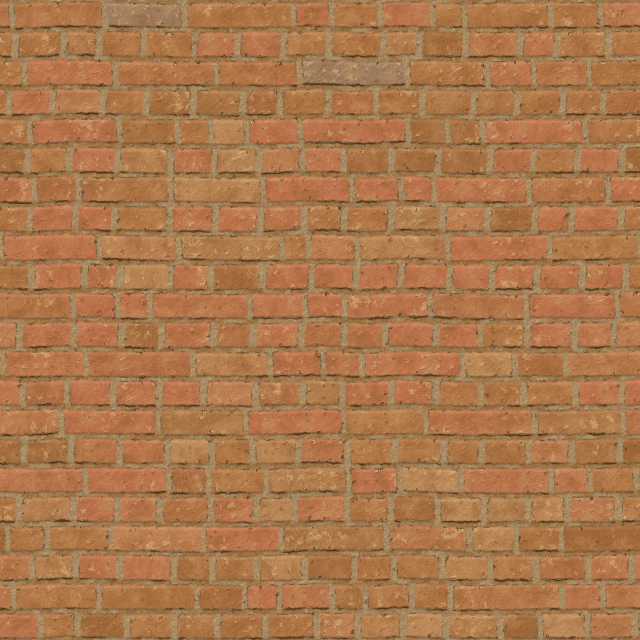
Give the GLSL for this texture, as a three.js fragment shader.

```glsl
// Weathered clay brick wall: 22 courses, long and short bricks in turn, sandy mortar.
varying vec2 vUv;

const float COURSES = 22.0;
const float LONG_COUNT = 7.0;
const float SHORT_COUNT = 14.0;

const vec3 CLAY = vec3(0.69, 0.46, 0.27);
const vec3 TAN = vec3(0.75, 0.56, 0.37);
const vec3 RED = vec3(0.74, 0.45, 0.30);
const vec3 UMBER = vec3(0.60, 0.39, 0.21);
const vec3 GREY = vec3(0.57, 0.49, 0.39);
const vec3 MORTAR = vec3(0.69, 0.57, 0.41);
const vec3 STAIN = vec3(0.63, 0.46, 0.28);
const vec3 LIME = vec3(0.83, 0.69, 0.48);
const vec3 CRACK = vec3(0.27, 0.17, 0.08);

struct Brick {
  vec2 local;    // offset from the brick centre
  vec2 halfSize;
  float seed;
};

float hash(vec2 p) {
  vec3 q = fract(vec3(p.xyx) * 0.1031);
  q += dot(q, q.yzx + 33.33);
  return fract((q.x + q.y) * q.z);
}

// Warped layered sines, roughly -1 to 1
float layered(vec2 p) {
  float sum = 0.0;
  float gain = 0.6;
  for (int i = 0; i < 6; i++) {
    p = mat2(0.8, 0.6, -0.6, 0.8) * p * 1.75 + 0.8 * sin(p.yx) + 1.7;
    sum += gain * sin(p.x) * sin(p.y);
    gain *= 0.68;
  }
  return sum;
}

// Distance to the nearest scattered point
float cellular(vec2 p) {
  vec2 cell = floor(p);
  float nearest = 2.0;
  for (int y = -1; y <= 1; y++) {
    for (int x = -1; x <= 1; x++) {
      vec2 c = cell + vec2(float(x), float(y));
      vec2 point = c + vec2(hash(c), hash(c + 57.3));
      nearest = min(nearest, length(point - p));
    }
  }
  return nearest;
}

float joint(float i, float row, float count) {
  return i + 0.26 * (hash(vec2(mod(i, count), row) + 11.0) - 0.5);
}

Brick brickAt(vec2 p) {
  float row = floor(p.y * COURSES);
  bool isLong = mod(row, 2.0) > 0.5;
  float count = isLong ? LONG_COUNT : SHORT_COUNT;
  float x = p.x * count + hash(vec2(row, 3.7));
  float i = floor(x);
  if (x < joint(i, row, count)) i -= 1.0;
  else if (x > joint(i + 1.0, row, count)) i += 1.0;
  float left = joint(i, row, count);
  float right = joint(i + 1.0, row, count);
  float seed = hash(vec2(mod(i, count), row + 40.0));

  // Some long bricks are replaced by two shorter ones
  if (isLong && fract(seed * 17.0) < 0.2) {
    float middle = mix(left, right, 0.35 + 0.3 * seed);
    if (x < middle) right = middle;
    else { left = middle; seed = fract(seed * 7.0 + 0.37); }
  }
  vec2 gap = vec2(isLong ? 0.0048 : 0.0058, 0.0036 + 0.0016 * fract(seed * 23.0));
  vec2 local = vec2((x - 0.5 * (left + right)) / count, p.y - (row + 0.5) / COURSES);
  local.y += local.x * 0.04 * (fract(seed * 31.0) - 0.5);
  return Brick(local, vec2(0.5 * (right - left) / count, 0.5 / COURSES) - gap, seed);
}

float roundBox(vec2 p, vec2 halfSize, float radius) {
  vec2 q = abs(p) - halfSize + radius;
  return length(max(q, 0.0)) + min(max(q.x, q.y), 0.0) - radius;
}

float band(float x, float width) {
  return exp(-x * x / (width * width));
}

vec3 brickColor(float seed, float region, float blotch) {
  vec3 color = mix(CLAY, UMBER, 0.75 * smoothstep(0.35, 1.0, fract(seed * 5.0)));
  color = mix(color, TAN, 0.8 * smoothstep(0.45, 1.0, fract(seed * 11.0)));
  color = mix(color, RED, smoothstep(0.4, 1.0, fract(seed * 19.0) + 0.35 * region));
  color = mix(color, GREY, 0.75 * step(0.985, seed));
  return mix(color, blotch > 0.0 ? TAN : UMBER, min(abs(blotch) * 0.55, 0.6));
}

void main() {
  vec2 p = vUv;
  float rough = layered(p * 110.0);
  float blotch = layered(p * 38.0 + 9.0);
  float patches = layered(p * 21.0 + 31.0);
  float grain = cellular(p * 230.0) - 0.5;
  float relief = layered(p * 110.0 + vec2(-0.09, 0.14)) - rough;
  float region = band(p.y - 0.55, 0.22);

  // Brick outline, worn at the edges
  vec2 sway = 0.0011 * vec2(sin(p.y * 71.0), sin(p.x * 25.0 + 2.0 * sin(p.x * 11.0)));
  Brick b = brickAt(p + sway);
  float edge = roundBox(b.local, b.halfSize, 0.005) + 0.0017 * rough + 0.001 * patches;
  float face = 1.0 - smoothstep(-0.0012, 0.0012, edge);

  // Fired clay with lime smears
  vec3 clay = brickColor(b.seed, region, blotch);
  float smear = smoothstep(0.4, 1.0, rough * 0.65 + patches * 0.55 + 0.15 * fract(b.seed * 41.0));
  clay = mix(clay, LIME, 0.6 * smear);
  clay *= 1.0 - 0.09 * relief + 0.07 * grain;
  clay += 0.05 * band(b.local.y - b.halfSize.y + 0.003, 0.0025);

  // Sandy mortar, stained along parts of the bed joints
  float bed = smoothstep(-0.003, 0.002, abs(b.local.y) - b.halfSize.y);
  vec3 mortar = mix(MORTAR, STAIN, bed * smoothstep(-0.5, 0.6, blotch + 0.2));
  mortar *= 0.97 - 0.14 * relief + 0.14 * grain;
  vec3 color = mix(mortar, clay, face);

  // Shadow under each brick, open cracks and chipped pits
  float underside = b.local.y + b.halfSize.y + 0.0012 + 0.0015 * rough;
  float along = 1.0 - smoothstep(-0.002, 0.003, abs(b.local.x) - b.halfSize.x);
  float openness = smoothstep(-0.1, 0.7, patches + 0.5 * blotch + 0.4 * (b.seed - 0.5));
  float shadow = band(underside, 0.0017) * along * (0.28 + 0.6 * openness);
  float sideCrack = band(edge - 0.001, 0.0012) * 0.45 * smoothstep(-0.1, 0.6, rough - 0.3 * blotch);
  float pit = 1.0 - smoothstep(0.1, 0.24, cellular(p * 62.0 + 0.4 * rough));
  pit *= smoothstep(0.15, 0.6, rough) * mix(0.3, 0.7, band(edge, 0.004));
  color = mix(color, CRACK, clamp(max(max(shadow, sideCrack), pit), 0.0, 0.88));

  gl_FragColor = vec4(color, 1.0);
}
```
